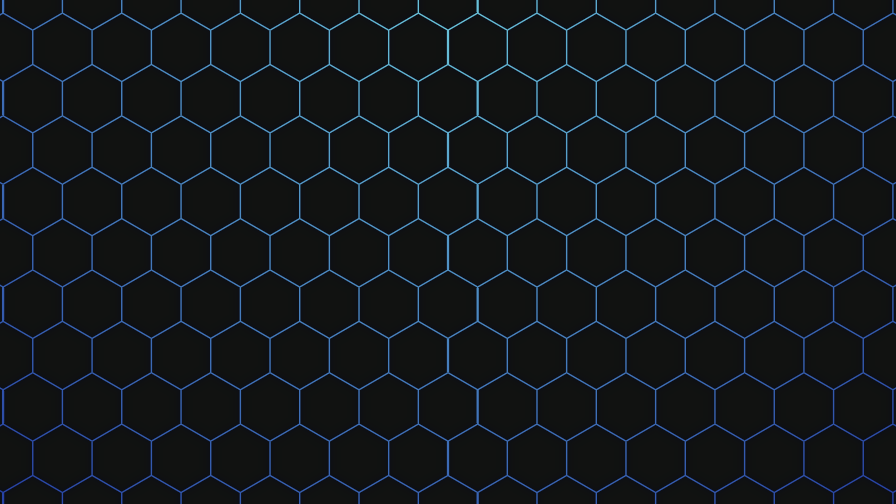
Write a Shadertoy shader that draws this pattern.

```glsl
// Offset from the nearest hexagon centre (xy) and that centre (zw); cells are 1 wide.
vec4 hexCell(vec2 p) {
    vec2 s = vec2(1.0, sqrt(3.0));
    vec2 centreA = s * floor(p / s + 0.5);
    vec2 centreB = s * (floor(p / s) + 0.5);
    vec2 a = p - centreA, b = p - centreB;
    return dot(a, a) < dot(b, b) ? vec4(a, centreA) : vec4(b, centreB);
}

// Share of a pixel covered by a line, exact even when the line is thinner than it.
float lineCoverage(float dist, float halfWidth, float pixel) {
    float inner = max(dist - 0.5 * pixel, -halfWidth);
    float outer = min(dist + 0.5 * pixel, halfWidth);
    return max(outer - inner, 0.0) / pixel;
}

void mainImage(out vec4 fragColor, in vec2 fragCoord) {
    const float pitch = 0.1177;
    vec2 uv = (fragCoord - vec2(0.5 * iResolution.x, 0.0)) / iResolution.y;
    float pixel = 1.0 / (iResolution.y * pitch);

    // Honeycomb with a vertical edge on the canvas centre line
    vec4 cell = hexCell((uv - vec2(0.0, 0.4984)) / pitch - vec2(0.5, 0.0));
    vec2 q = abs(cell.xy);
    float slant = 0.5 * q.x + 0.5 * sqrt(3.0) * q.y;
    float edgeDist = 0.5 - max(q.x, slant);

    // Every eighth upright edge is doubled and so heavier
    float edgeIndex = mod(floor(cell.z) + step(0.0, cell.x), 8.0);
    bool seam = edgeIndex < 0.5 && q.x > slant;
    float halfWidth = seam ? 0.019 : 0.0118;

    // Dark cells with a faint blue shade along their borders
    vec3 color = mix(vec3(0.065, 0.070, 0.065), vec3(0.042, 0.050, 0.090), exp(-22.0 * edgeDist));

    // Lines fade from cyan at the top centre to deep blue in the lower corners
    float fade = clamp(length(uv - vec2(0.0, 1.0)) / 1.34, 0.0, 1.0);
    vec3 lineColor = mix(vec3(0.42, 0.78, 0.86), vec3(0.15, 0.25, 0.64), fade);
    color = mix(color, lineColor, lineCoverage(edgeDist, halfWidth, pixel));

    fragColor = vec4(color, 1.0);
}
```
